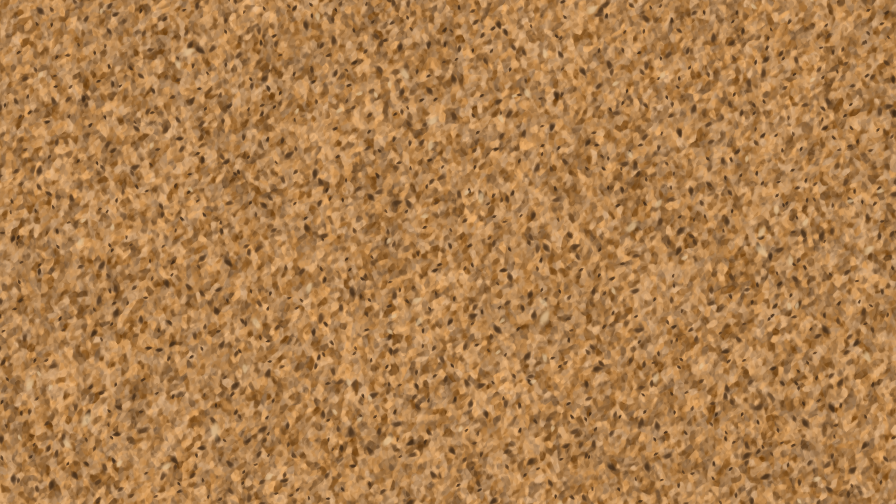
Give the GLSL for this texture, as a Shadertoy shader.

```glsl
#define GRAIN_DENSITY 86.0
#define CHIP_DENSITY 150.0
#define SPECK_DENSITY 36.0
#define FLAKE_DENSITY 25.0
#define SPECK_CHANCE 0.46
#define FLAKE_CHANCE 0.06
#define EDGE_HARDNESS 6.0
#define CHIP_STRENGTH 0.42
#define DARK_CORK vec3(0.46, 0.30, 0.135)
#define PALE_CORK vec3(0.855, 0.65, 0.43)
#define SPECK_COLOR vec3(0.23, 0.15, 0.08)
#define FLAKE_COLOR vec3(0.88, 0.75, 0.57)

// Three independent random values per cell and layer
vec3 hash3(vec2 cell, int layer) {
    uvec3 v = uvec3(ivec3(ivec2(cell), layer)) * 1664525u + 1013904223u;
    v.x += v.y * v.z; v.y += v.z * v.x; v.z += v.x * v.y;
    v ^= v >> 16u;
    v.x += v.y * v.z; v.y += v.z * v.x; v.z += v.x * v.y;
    return vec3(v >> 8u) / 16777216.0;
}

vec2 rotate(vec2 p, float angle) {
    float c = cos(angle), s = sin(angle);
    return vec2(c * p.x + s * p.y, c * p.y - s * p.x);
}

// Mostly steep grains with a wide spread of directions
float grainAngle(float random) {
    return 1.3 + (random - 0.5) * 2.2;
}

// Packed elongated grains with softly blended borders
vec3 grainColor(vec2 p, int layer) {
    vec2 base = floor(p);
    vec3 sum = vec3(0.0);
    float total = 0.0;
    for (int y = -2; y <= 2; y++)
    for (int x = -2; x <= 2; x++) {
        vec2 cell = base + vec2(x, y);
        vec3 place = hash3(cell, layer);
        vec3 look = hash3(cell, layer + 1);
        vec2 q = rotate(p - cell - place.xy, grainAngle(place.z));
        q *= vec2(0.70, 1.45);
        float weight = exp(-EDGE_HARDNESS * (dot(q, q) + 0.4 * look.z));
        vec3 color = mix(DARK_CORK, PALE_CORK, pow(look.x, 0.7));
        color += (look.y - 0.5) * vec3(0.045, -0.015, -0.09);
        sum += color * weight;
        total += weight;
    }
    return sum / max(total, 1e-9);
}

// Sparse soft fragments: x is coverage, y a random shade
vec2 fragments(vec2 p, float chance, int layer) {
    vec2 base = floor(p);
    vec2 result = vec2(0.0);
    for (int y = -1; y <= 1; y++)
    for (int x = -1; x <= 1; x++) {
        vec2 cell = base + vec2(x, y);
        vec3 place = hash3(cell, layer);
        vec3 look = hash3(cell, layer + 1);
        if (look.x > chance) continue;
        vec2 q = rotate(p - cell - place.xy, grainAngle(place.z));
        float radius = mix(0.11, 0.27, look.y * look.y);
        q /= radius * vec2(1.35, 0.75);
        float ragged = 0.18 * sin(2.3 * q.x + 6.283 * look.z) * sin(2.9 * q.y + 9.0 * look.y);
        float coverage = 1.0 - smoothstep(0.4, 1.5, length(q) + ragged);
        if (coverage > result.x) result = vec2(coverage, look.z);
    }
    return result;
}

// Smooth value noise for broad uneven tone
float patchNoise(vec2 p) {
    vec2 cell = floor(p), f = smoothstep(0.0, 1.0, fract(p));
    float low = mix(hash3(cell, 31).x, hash3(cell + vec2(1, 0), 31).x, f.x);
    float high = mix(hash3(cell + vec2(0, 1), 31).x, hash3(cell + 1.0, 31).x, f.x);
    return mix(low, high, f.y);
}

void mainImage(out vec4 fragColor, in vec2 fragCoord) {
    vec2 uv = fragCoord / iResolution.y;

    // Cork grains with smaller chips over them
    vec3 color = grainColor(uv * GRAIN_DENSITY, 1);
    vec3 chips = grainColor(uv * CHIP_DENSITY + 17.3, 5);
    color += CHIP_STRENGTH * (chips - mix(DARK_CORK, PALE_CORK, 0.59));
    color *= 1.0 + 0.05 * (patchNoise(uv * 8.0) - 0.5);

    // Dark bark specks and rare pale flakes
    vec2 speck = fragments(uv * SPECK_DENSITY, SPECK_CHANCE, 11);
    vec3 bark = SPECK_COLOR + speck.y * vec3(0.14, 0.10, 0.06);
    color = mix(color, bark, 0.85 * speck.x);
    vec2 flake = fragments(uv * FLAKE_DENSITY + 5.7, FLAKE_CHANCE, 21);
    color = mix(color, FLAKE_COLOR, 0.75 * flake.x);

    fragColor = vec4(clamp(color, 0.0, 1.0), 1.0);
}
```
